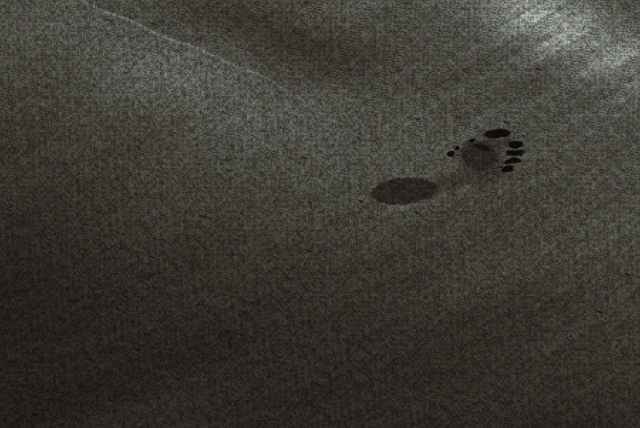
A Shadertoy shader for this texture:

```glsl
// Dark wet sand at a low light: a pale crease, a silvery sheen and one footprint.
// Broad soft glows set the light, bent streak noise gives the wash marks,
// fine hashed grain covers all, and ellipses press the print into the sand.

#define SHADOW_LEVEL 0.145
#define LIGHT_LEVEL 0.292
#define SHEEN_GAIN 0.25
#define STREAK_GAIN 0.24
#define GRAIN_GAIN 0.85
#define GRAIN_SCALE 300.0
#define CREASE_GAIN 0.10
#define PRINT_DEPTH 0.62
#define FLECK_CELLS 9.0

float hash(vec2 p) {
    return fract(sin(dot(p, vec2(127.1, 311.7))) * 43758.545);
}

float noise(vec2 p) {
    vec2 i = floor(p), f = fract(p);
    f = f * f * (3.0 - 2.0 * f);
    return mix(mix(hash(i), hash(i + vec2(1, 0)), f.x),
               mix(hash(i + vec2(0, 1)), hash(i + vec2(1, 1)), f.x), f.y);
}

// Position in the frame of a tilted ellipse, scaled to its radii
vec2 ellipseSpace(vec2 p, vec2 centre, vec2 radii, float tilt) {
    float c = cos(tilt), s = sin(tilt);
    p -= centre;
    return vec2(c * p.x + s * p.y, c * p.y - s * p.x) / radii;
}

float glow(vec2 p, vec2 centre, vec2 radii, float tilt) {
    vec2 q = ellipseSpace(p, centre, radii, tilt);
    return exp(-dot(q, q));
}

float dent(vec2 p, vec2 centre, vec2 radii, float tilt, float soft) {
    float d = length(ellipseSpace(p, centre, radii, tilt));
    return 1.0 - smoothstep(1.0 - soft, 1.0 + soft, d);
}

// Wash marks: long noise that bends steeper toward the right
float streaks(vec2 p) {
    float across = p.y - 0.25 * p.x - 0.12 * p.x * p.x;
    float along = p.x + 0.4 * p.y;
    return 0.6 * noise(vec2(along * 5.0, across * 42.0))
         + 0.4 * noise(vec2(along * 11.0 + 7.0, across * 95.0)) - 0.5;
}

float sandLight(vec2 p) {
    float rise = smoothstep(0.0, 0.85, p.y + 0.22 * (p.x - 0.75));
    float light = mix(SHADOW_LEVEL, LIGHT_LEVEL, rise);
    light += 0.065 * glow(p, vec2(0.45, 0.80), vec2(0.34, 0.10), -0.40);
    light -= 0.085 * glow(p, vec2(0.64, 0.92), vec2(0.30, 0.07), -0.32);
    light -= 0.030 * glow(p, vec2(0.00, 0.62), vec2(0.30, 0.25), 0.0);
    float sheen = glow(p, vec2(1.32, 0.935), vec2(0.24, 0.075), -0.42);
    float wash = streaks(p);
    float strength = mix(0.35, 1.0, smoothstep(0.4, 1.3, p.x)) + 1.4 * sheen;
    light += SHEEN_GAIN * sheen;
    light *= 1.0 + STREAK_GAIN * strength * wash;
    float drift = p.y - 0.4 * p.x;
    return light + 0.035 * (noise(vec2(p.x * 2.5, drift * 9.0)) - 0.5);
}

// Thin raised ridge, bright on the crest and shaded above
float crease(vec2 p) {
    float wobble = 0.018 * (noise(vec2(p.x * 13.0, 3.0)) - 0.5);
    float d = p.y - (1.0 - 0.432 * (p.x - 0.195) + wobble);
    float fade = 1.0 - smoothstep(0.48, 0.86, p.x);
    float crest = exp(-pow(d / 0.0035, 2.0));
    float shade = exp(-pow((d - 0.014) / 0.012, 2.0));
    return fade * (crest - 0.25 * shade);
}

float footprint(vec2 p) {
    vec2 q = p + 0.006 * (vec2(noise(p * 90.0), noise(p * 90.0 + 31.0)) - 0.5);
    float heel = dent(q, vec2(0.949, 0.553), vec2(0.081, 0.031), 0.10, 0.12);
    float arch = dent(q, vec2(1.085, 0.582), vec2(0.085, 0.017), 0.26, 0.55);
    float ball = dent(q, vec2(1.125, 0.635), vec2(0.049, 0.036), -0.25, 0.25);
    float side = dent(q, vec2(1.135, 0.605), vec2(0.052, 0.032), 0.30, 0.6);
    float press = max(max(0.72 * heel, 0.40 * arch), max(0.72 * ball, 0.45 * side));
    press = max(press, 0.35 * dent(q, vec2(1.163, 0.667), vec2(0.04, 0.022), 0.0, 0.6));
    // Toes: one broad, four in a curved row
    float toes = dent(q, vec2(1.165, 0.688), vec2(0.033, 0.009), 0.03, 0.25);
    for (int i = 0; i < 4; i++) {
        float k = float(i);
        vec2 centre = vec2(1.207 + 0.003 * k - 0.003 * k * k, 0.662 - 0.0195 * k);
        vec2 radii = vec2(0.017 + 0.004 * k * (3.0 - k) * 0.5, 0.0075);
        toes = max(toes, dent(q, centre, radii, 0.08 * k - 0.05, 0.3));
    }
    // Crumbs and the deep upper rim of the ball
    toes = max(toes, dent(q, vec2(1.057, 0.641), vec2(0.011, 0.006), 0.1, 0.3));
    toes = max(toes, dent(q, vec2(1.070, 0.654), vec2(0.004, 0.006), -0.2, 0.4));
    toes = max(toes, dent(q, vec2(1.108, 0.673), vec2(0.009, 0.005), 0.2, 0.4));
    toes = max(toes, 0.85 * dent(q, vec2(1.128, 0.657), vec2(0.026, 0.009), -0.35, 0.5));
    return max(press, 1.3 * toes);
}

// Sparse dark flecks, one at most in each cell
float flecks(vec2 p) {
    vec2 cell = floor(p * FLECK_CELLS);
    vec2 spot = 0.2 + 0.6 * vec2(hash(cell + 5.0), hash(cell + 9.0));
    float present = step(0.86, hash(cell + 2.0));
    return present * dent(fract(p * FLECK_CELLS), spot, vec2(0.07, 0.022), -0.35, 0.5);
}

void mainImage(out vec4 fragColor, in vec2 fragCoord) {
    vec2 p = fragCoord / iResolution.y;
    p.x *= 1.5 * iResolution.y / iResolution.x;
    float light = sandLight(p) + CREASE_GAIN * crease(p);
    light += 0.045 * glow(p, vec2(0.955, 0.517), vec2(0.07, 0.008), 0.12);
    light *= 1.0 - PRINT_DEPTH * footprint(p);
    light *= 1.0 - 0.45 * flecks(p);
    // Grain, with a faint colour shift between grains
    float grain = 0.65 * noise(p * GRAIN_SCALE) + 0.35 * noise(p * GRAIN_SCALE * 0.47 + 17.0) - 0.5;
    light *= 1.0 + GRAIN_GAIN * grain;
    float hue = noise(p * GRAIN_SCALE * 0.8 + 71.0) - 0.5;
    vec3 tint = mix(vec3(1.03, 0.97, 0.83), vec3(0.98, 1.02, 0.97), smoothstep(0.10, 0.48, light));
    vec3 col = light * (tint + vec3(0.09, 0.0, -0.09) * hue);
    fragColor = vec4(clamp(col, 0.0, 1.0), 1.0);
}
```
